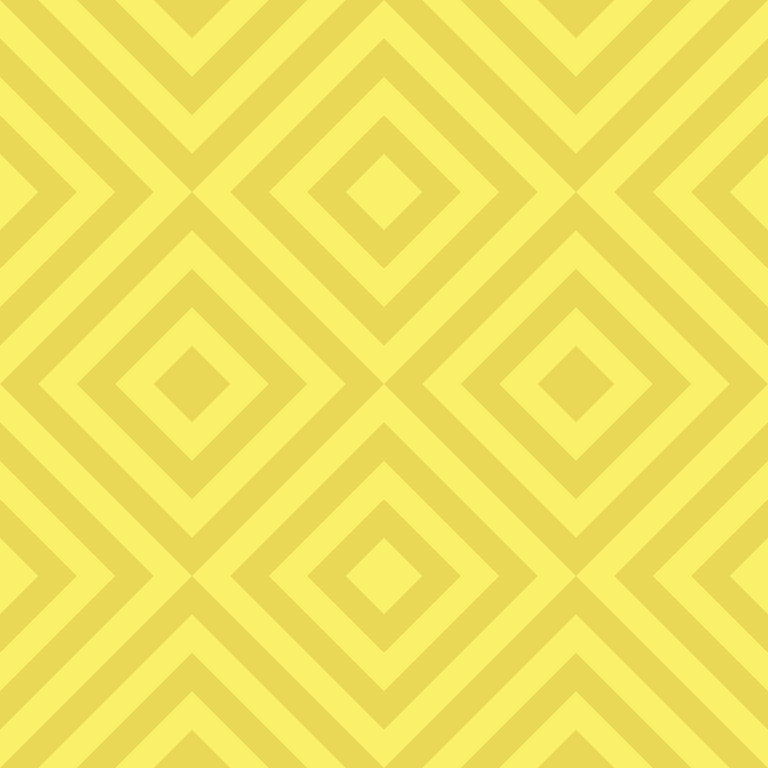
A Shadertoy shader for this pattern:

```glsl
// Concentric two-tone yellow diamonds, alternating light and dark centres, in a seamless tile.

const float REPEATS = 2.0;          // repeats across and down
const float BANDS = 10.0;           // bands from a light centre to a dark centre
const vec3 LIGHT_YELLOW = vec3(0.980, 0.941, 0.416);
const vec3 DARK_YELLOW = vec3(0.914, 0.847, 0.337);

// Diamond distance: 0 at light centres, 1 at dark centres
float diamondDistance(vec2 p) {
    vec2 fromCentre = abs(fract(p + vec2(0.5, 0.0)) - 0.5);
    return fromCentre.x + fromCentre.y;
}

// Signed distance to the nearest band edge in band widths, positive on light bands
float bandEdge(float band) {
    return 2.0 * abs(fract(0.5 * band - 0.25) - 0.5) - 0.5;
}

void mainImage(out vec4 fragColor, in vec2 fragCoord) {
    vec2 uv = fragCoord / iResolution.xy;

    // Keep the innermost half band solid so the centres stay clean
    float band = clamp(BANDS * diamondDistance(uv * REPEATS), 0.5, BANDS - 0.5);

    // Antialias over about one pixel
    float blur = REPEATS * BANDS / min(iResolution.x, iResolution.y);
    float light = smoothstep(-blur, blur, bandEdge(band));

    fragColor = vec4(mix(DARK_YELLOW, LIGHT_YELLOW, light), 1.0);
}
```
